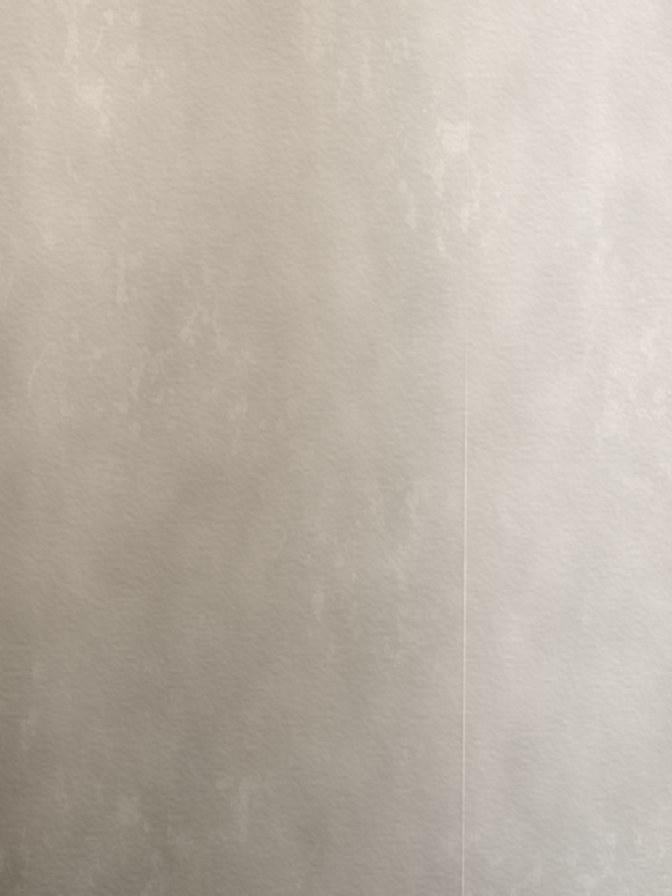
Reproduce this texture procedurally as a Shadertoy shader.

```glsl
// A plaster-look wallpaper in soft side light: a smooth warm-to-cool falloff,
// cloudy layered noise for the mottling, embossed fine noise for the grain,
// scattered pale scuffs, and one thin vertical seam between two strips.

float hash(vec2 p) {
    vec3 q = fract(p.xyx * vec3(0.1031, 0.1030, 0.0973));
    q += dot(q, q.yzx + 33.33);
    return fract((q.x + q.y) * q.z);
}

float noise(vec2 p) {
    vec2 i = floor(p), f = fract(p);
    f = f * f * (3.0 - 2.0 * f);
    return mix(mix(hash(i), hash(i + vec2(1, 0)), f.x),
               mix(hash(i + vec2(0, 1)), hash(i + vec2(1, 1)), f.x), f.y);
}

// Layered noise, centred on zero
float clouds(vec2 p) {
    float sum = 0.0, amp = 0.5;
    for (int i = 0; i < 5; i++) {
        sum += amp * (noise(p) - 0.5);
        p = mat2(1.6, 1.2, -1.2, 1.6) * p + 17.3;
        amp *= 0.58;
    }
    return sum;
}

// Height of the pebbled paper surface
float grainHeight(vec2 p) {
    return noise(p * vec2(120.0, 155.0)) + 0.7 * noise(p * vec2(205.0, 245.0) + 40.0);
}

// Distance from p to the segment a-b
float segmentDistance(vec2 p, vec2 a, vec2 b) {
    vec2 d = b - a;
    return length(p - a - d * clamp(dot(p - a, d) / dot(d, d), 0.0, 1.0));
}

// Short, mostly upright worn strokes, broken up by noise
float scuffs(vec2 p, float height) {
    float sum = 0.0;
    vec2 bent = p + 0.012 * vec2(noise(p * 22.0), noise(p * 22.0 + 9.0));
    for (int i = 0; i < 30; i++) {
        float k = float(i) + 1.0;
        vec2 start = vec2(hash(vec2(k, 3.0)), hash(vec2(k, 7.0)) * height);
        float lean = (hash(vec2(k, 11.0)) - 0.5) * 0.9;
        float size = mix(0.015, 0.07, hash(vec2(k, 19.0)));
        float d = segmentDistance(bent, start, start + size * vec2(lean, 1.0));
        float strength = mix(0.3, 1.0, hash(vec2(k, 23.0)));
        sum += strength * smoothstep(0.006, 0.0005, d);
    }
    return min(sum, 1.0) * smoothstep(0.35, 0.7, noise(p * vec2(90.0, 60.0)));
}

void mainImage(out vec4 fragColor, in vec2 fragCoord) {
    vec2 uv = fragCoord / iResolution.xy;
    vec2 p = fragCoord / iResolution.x;
    float pixel = 1.0 / iResolution.x;

    // Light falls from the right and fades towards the lower left
    float light = mix(0.71, 0.885, smoothstep(0.27, 0.95, uv.x));
    light += 0.10 * (1.0 - uv.x) * smoothstep(0.35, 1.0, uv.y);
    light += 0.02 * smoothstep(0.3, 0.1, uv.x) * smoothstep(0.2, 0.5, uv.y);
    light -= mix(0.20, 0.13, uv.x) * pow(1.0 - uv.y, 1.9);
    light -= 0.045 * smoothstep(0.07, 0.0, uv.x);

    // Broad upright bands, then smaller cloudy patches
    light += 0.035 * clouds(p * vec2(8.0, 1.8) + 4.0);
    light += 0.065 * clouds(p * vec2(17.0, 10.0) + 31.0);

    // Pale worn flecks gathered in patches
    float worn = smoothstep(-0.08, 0.22, clouds(p * vec2(6.0, 4.0) + 70.0));
    float fleck = smoothstep(0.04, 0.24, clouds(p * vec2(55.0, 36.0) + 12.0));
    light += 0.030 * worn * fleck;
    light += 0.036 * scuffs(p, iResolution.y / iResolution.x);

    // Emboss the grain with light from the upper right
    float relief = grainHeight(p) - grainHeight(p + vec2(0.0016, 0.0028));
    light += 0.030 * relief;

    // Seam: a step in tone and a bright edge that fades out upwards
    float seam = p.x - mix(0.689, 0.698, uv.y);
    float fade = smoothstep(0.66, 0.48, uv.y);
    light += 0.012 * fade * smoothstep(-pixel, pixel, seam) * smoothstep(0.22, 0.0, seam);
    float edge = smoothstep(0.0012 + pixel, 0.0004, abs(seam));
    light += edge * mix(0.008, 0.07, fade) * mix(0.6, 1.0, noise(vec2(3.0, p.y * 40.0)));
    light -= 0.015 * fade * smoothstep(0.004, 0.0, abs(seam + 0.004));

    // Warm beige on the left, cooler grey on the right and below
    float warmth = mix(0.100, 0.050, smoothstep(0.35, 0.92, uv.x));
    warmth *= mix(0.80, 1.0, smoothstep(0.0, 0.5, uv.y));
    warmth += 0.012 * clouds(p * 4.0 + 55.0);
    vec3 wall = light - warmth * vec3(0.0, 0.42, 1.0);

    fragColor = vec4(clamp(wall, 0.0, 1.0), 1.0);
}
```
